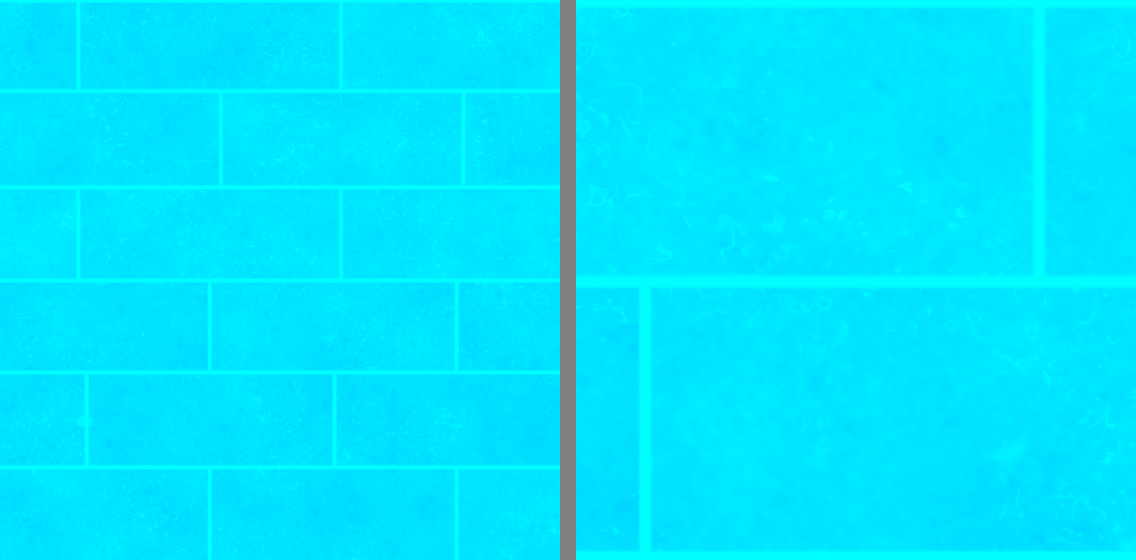
Left: the whole. Right: its middle third, enlarged.
This texture is drawn by a Shadertoy shader. Its source:

```glsl
const float ROWS = 6.0;
const float GROUT_HALF_WIDTH = 0.0036;
const vec3 GROUT = vec3(0.0, 0.995, 1.0);
const vec3 GLAZE_DARK = vec3(0.0, 0.84, 1.0);
const vec3 GLAZE_LIGHT = vec3(0.0, 0.98, 1.0);

vec2 hash2(vec2 p) {
    vec3 q = fract(p.xyx * vec3(0.1031, 0.1030, 0.0973));
    q += dot(q, q.yzx + 33.33);
    return fract((q.xx + q.yz) * q.zy);
}

float cornerSlope(vec2 cell, vec2 corner, vec2 f) {
    float angle = 6.28318 * hash2(cell + corner).x;
    return dot(vec2(cos(angle), sin(angle)), f - corner);
}

float gradientNoise(vec2 p) {
    vec2 cell = floor(p), f = fract(p);
    vec2 u = f * f * f * (f * (f * 6.0 - 15.0) + 10.0);
    float low = mix(cornerSlope(cell, vec2(0, 0), f), cornerSlope(cell, vec2(1, 0), f), u.x);
    float high = mix(cornerSlope(cell, vec2(0, 1), f), cornerSlope(cell, vec2(1, 1), f), u.x);
    return mix(low, high, u.y);
}

float fbm(vec2 p, int octaves, float gain) {
    float sum = 0.0, amplitude = 1.0;
    for (int i = 0; i < octaves; i++) {
        sum += amplitude * gradientNoise(p);
        p = mat2(1.6, 1.2, -1.2, 1.6) * p + 17.3;
        amplitude *= gain;
    }
    return sum;
}

// Height below the top edge of the grout line above a row
float rowLine(float row) {
    float lift = mod(row, 3.0) == 1.0 ? (row < 3.0 ? 0.0052 : 0.0027) : 0.0;
    return row / ROWS - lift + 0.001;
}

// First joint and spacing: staggered rows, laid wider in the upper half
vec2 rowJoints(float row) {
    bool odd = mod(row, 2.0) == 1.0;
    if (row < 3.0) return odd ? vec2(0.3945, 0.433) : vec2(0.140, 0.469);
    return odd ? vec2(0.3745, 0.441) : vec2(0.155, 0.4425);
}

// Thin broken ridges along the zero contour of warped noise
float veins(vec2 p, float scale) {
    vec2 warp = vec2(fbm(p * 16.0, 4, 0.65), fbm(p * 16.0 + 41.0, 4, 0.65));
    float contour = gradientNoise(p * scale * vec2(0.8, 1.25) + warp * 1.2);
    float ridge = 1.0 - smoothstep(0.0, 0.006 * scale, abs(contour));
    float patches = smoothstep(0.0, 0.3, gradientNoise(p * 7.0 + 63.0 + scale));
    return ridge * patches * smoothstep(-0.3, 0.35, fbm(p * 45.0, 2, 0.8));
}

// Small bright crumbs gathered in patches
float flecks(vec2 p) {
    float patches = smoothstep(0.0, 0.4, gradientNoise(p * 10.0 + 29.0));
    return patches * smoothstep(0.38, 0.7, fbm(p * vec2(65.0, 90.0), 3, 0.75));
}

vec3 glaze(vec2 p, float tone) {
    float light = tone + 0.255 * fbm(p * 6.0, 6, 0.7);
    light += 0.17 * fbm(p * 95.0, 2, 0.95);
    light += 0.42 * max(veins(p, 9.0), veins(p + 7.0, 17.0)) + 0.5 * flecks(p);
    light -= 0.16 * smoothstep(0.35, 0.65, fbm(p * 28.0 + 87.0, 3, 0.65));
    return mix(GLAZE_DARK, GLAZE_LIGHT, clamp(light, 0.0, 1.0));
}

// Ragged chip filled with grout
float chip(vec2 p, vec2 center, vec2 radius) {
    float rim = 1.0 + 0.4 * gradientNoise(p * 110.0);
    return 1.0 - smoothstep(0.75, 1.1, length((p - center) / radius) / rim);
}

void mainImage(out vec4 fragColor, in vec2 fragCoord) {
    vec2 uv = fragCoord / iResolution.xy;
    float pixel = 1.0 / min(iResolution.x, iResolution.y);
    float depth = 1.0 - uv.y;

    // Row and distance to the nearest horizontal line
    float row = 0.0, gap = abs(depth - rowLine(0.0));
    for (float r = 1.0; r < ROWS; r++) {
        float line = rowLine(r);
        row += step(line, depth);
        gap = min(gap, abs(depth - line));
    }

    // Column and distance to the nearest vertical joint
    vec2 joints = rowJoints(row);
    float column = 0.0;
    for (float j = 0.0; j < 2.0; j++) {
        float joint = joints.x + j * joints.y;
        column += step(joint, uv.x);
        gap = min(gap, abs(uv.x - joint));
    }

    // Each tile gets its own tone and patch of glaze
    vec2 tile = hash2(vec2(mod(column, 2.0), row) + 5.0);
    float tone = 0.37 + 0.13 * (tile.x - 0.5) + (row < 3.0 ? 0.025 : -0.025);
    vec3 color = glaze(uv + floor(tile * 40.0), tone);

    // Grout with softened edges, and two chips
    float softness = max(pixel, 0.0016);
    float grout = 1.0 - smoothstep(-softness, softness, gap - GROUT_HALF_WIDTH);
    grout = max(grout, 0.75 * chip(uv, vec2(0.152, 0.247), vec2(0.014, 0.012)));
    grout = max(grout, 0.75 * chip(uv, vec2(0.181, 0.498), vec2(0.010, 0.007)));
    fragColor = vec4(mix(color, GROUT, grout), 1.0);
}
```
